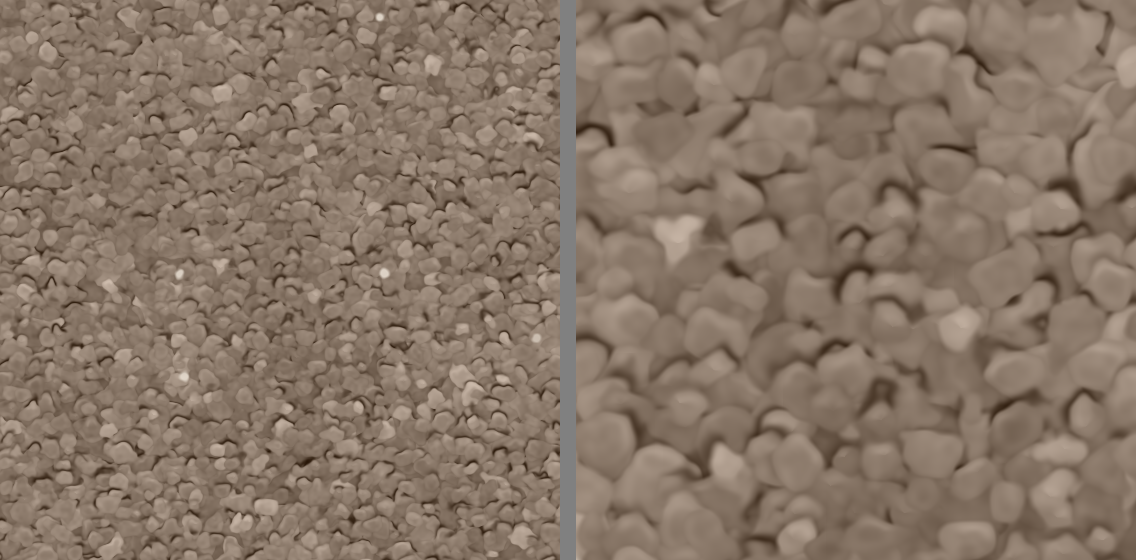
Left, the full canvas; right, a detail of the centre.
This texture is drawn by a WebGL 2 fragment shader. Its source:

```glsl
#version 300 es
precision highp float;
// Rough brown mineral granules: overlapping flakes with dark crevices along their upper edges.

uniform vec2 u_resolution;
out vec4 fragColor;

const float EDGE_SOFTNESS = 0.0024;
const float CREVICE_WIDTH = 0.0046;
const float CREVICE_TONE = 0.17;

vec3 hash3(vec2 cell, float seed) {
  vec3 q = fract(vec3(cell.xyx + seed * 7.31) * vec3(0.1031, 0.1030, 0.0973));
  q += dot(q, q.yxz + 33.33);
  return fract((q.xxy + q.yzz) * q.zyx);
}

float valueNoise(vec2 p) {
  vec2 cell = floor(p);
  vec2 f = fract(p);
  f = f * f * (3.0 - 2.0 * f);
  float low = mix(hash3(cell, 3.0).x, hash3(cell + vec2(1, 0), 3.0).x, f.x);
  float high = mix(hash3(cell + vec2(0, 1), 3.0).x, hash3(cell + vec2(1, 1), 3.0).x, f.x);
  return mix(low, high, f.y);
}

mat2 rotation(float angle) {
  float c = cos(angle), s = sin(angle);
  return mat2(c, s, -s, c);
}

// Signed distance to a blocky rounded flake with a ragged outline.
float flakeDistance(vec2 offset, float radius, float angle, float stretch, vec2 id) {
  vec2 q = abs(rotation(angle) * offset) * vec2(1.0 / stretch, stretch);
  float size = pow(q.x * q.x * q.x + q.y * q.y * q.y + 1e-9, 1.0 / 3.0);
  float ragged = valueNoise(offset * 48.0 + id * 5.7) - 0.5;
  ragged += 0.45 * (valueNoise(offset * 105.0 + id * 9.1) - 0.5);
  return size - radius + ragged * (0.006 + 0.55 * radius);
}

// Lays one flake, with its crevice and lit rim, over the tone below it.
float layFlake(float below, vec2 offset, float d, float tone, float depth, float lean, vec2 id) {
  vec2 facing = rotation(lean) * normalize(offset + 1e-5);
  float upper = smoothstep(0.05, 0.8, facing.y);
  float broken = smoothstep(0.25, 0.65, valueNoise(offset * 38.0 + id * 3.3));

  float away = (d - 0.0015) / CREVICE_WIDTH;
  float crevice = exp(-away * away) * upper * broken * depth;
  float contact = exp(-max(d, 0.0) / 0.005) * 0.10;
  float shaded = mix(below, CREVICE_TONE, max(crevice, contact));

  float inside = (d + 0.006) / 0.0045;
  float rim = exp(-inside * inside) * (0.025 + 0.06 * upper * broken);
  float surface = tone + rim + 0.9 * clamp(offset.y, -0.025, 0.025);
  return mix(shaded, surface, smoothstep(EDGE_SOFTNESS, -EDGE_SOFTNESS, d));
}

// One layer of scattered flakes; lower rows overlap the rows above them.
float flakeLayer(float tone, vec2 p, float cells, float share, float seed) {
  vec2 home = floor(p * cells);
  for (int row = 1; row >= -1; row--) {
    for (int col = -1; col <= 1; col++) {
      vec2 cell = home + vec2(col, row);
      vec3 place = hash3(cell, seed);
      vec3 form = hash3(cell, seed + 11.0);
      vec3 look = hash3(cell, seed + 23.0);
      if (place.z > share) continue;

      vec2 offset = p - (cell + 0.15 + 0.7 * place.xy) / cells;
      float radius = mix(0.32, 0.62, form.x) / cells;
      float stretch = mix(0.95, 1.25, form.z);
      vec2 id = look.xy * 31.0;
      float d = flakeDistance(offset, radius, (form.y - 0.5) * 1.8, stretch, id);

      float flakeTone = 0.557 + 0.11 * (look.x - 0.5) + 0.07 * smoothstep(0.86, 1.0, look.x);
      float depth = 0.92 * pow(look.y, 1.2);
      tone = layFlake(tone, offset, d, flakeTone, depth, (look.z - 0.5) * 1.2, id);
    }
  }
  return tone;
}

// Rare pale specks, returned as coverage.
float paleSpecks(vec2 p, float cells) {
  vec2 cell = floor(p * cells);
  vec3 place = hash3(cell, 71.0);
  vec2 offset = p - (cell + 0.25 + 0.5 * place.xy) / cells;
  float radius = mix(0.006, 0.010, place.x);
  float ragged = 0.004 * (valueNoise(p * 120.0) - 0.5);
  float cover = smoothstep(0.003, -0.004, length(offset) - radius + ragged);
  return cover * step(place.z, 0.05) * mix(0.55, 1.0, place.y);
}

void main() {
  vec2 p = gl_FragCoord.xy / u_resolution.y;

  // Flakes from broad to fine
  float tone = 0.50;
  float cells = 15.0;
  float share = 1.0;
  for (int i = 0; i < 4; i++) {
    tone = flakeLayer(tone, p, cells, share, float(i) * 5.0 + 1.0);
    cells *= 1.38;
    share *= 0.79;
  }

  // Surface mottling
  tone += 0.035 * (valueNoise(p * 6.0) - 0.5);
  tone += 0.05 * (valueNoise(p * 62.0) - 0.5);
  tone += 0.045 * (valueNoise(p * 135.0 + 17.0) - 0.5);

  vec3 colour = vec3(tone) - vec3(0.0, 0.07, 0.13);
  colour = mix(colour, vec3(0.90, 0.86, 0.81), paleSpecks(p, 11.0));
  fragColor = vec4(clamp(colour, 0.0, 1.0), 1.0);
}
```
